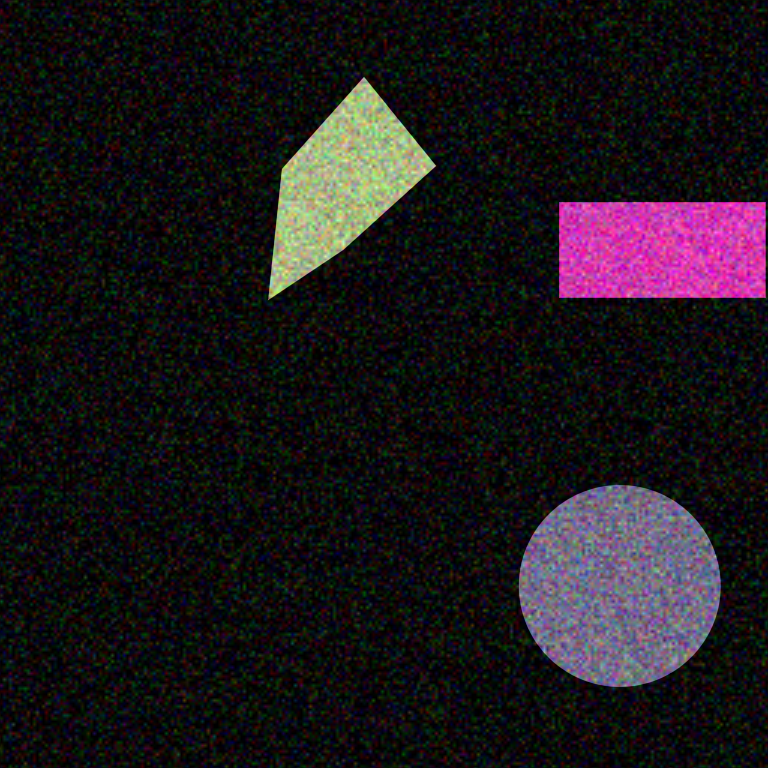
Reproduce this background procedurally as a Shadertoy shader.

```glsl
const vec3 BACKDROP = vec3(0.0);
const vec3 SAGE = vec3(0.67, 0.735, 0.52);
const vec3 MAGENTA = vec3(0.83, 0.23, 0.68);
const vec3 LAVENDER = vec3(0.465, 0.43, 0.535);

const vec2 DISC_CENTER = vec2(0.807, 0.237);
const float DISC_RADIUS = 0.1315;
const vec2 BOX_CENTER = vec2(0.8625, 0.6745);
const vec2 BOX_HALF_SIZE = vec2(0.1345, 0.0623);

// Corners run clockwise around a convex outline
const int CORNER_COUNT = 5;
const vec2 CORNERS[CORNER_COUNT] = vec2[](
    vec2(0.474, 0.900), vec2(0.568, 0.784), vec2(0.447, 0.6745),
    vec2(0.349, 0.609), vec2(0.367, 0.780));

const float GRAIN_CELLS = 256.0;
const float GRAIN_STRENGTH = 0.115;
const float EDGE_PIXELS = 1.5;

// Signed distances
float discDistance(vec2 p) {
    return length(p - DISC_CENTER) - DISC_RADIUS;
}

float boxDistance(vec2 p) {
    vec2 d = abs(p - BOX_CENTER) - BOX_HALF_SIZE;
    return length(max(d, 0.0)) + min(max(d.x, d.y), 0.0);
}

float polygonDistance(vec2 p) {
    float d = -1.0;
    for (int i = 0; i < CORNER_COUNT; i++) {
        vec2 start = CORNERS[i];
        vec2 edge = CORNERS[(i + 1) % CORNER_COUNT] - start;
        vec2 outward = normalize(vec2(-edge.y, edge.x));
        d = max(d, dot(p - start, outward));
    }
    return d;
}

float coverage(float d, float softness) {
    return 1.0 - smoothstep(-0.5 * softness, 0.5 * softness, d);
}

// Integer hash giving three independent values in 0..1
vec3 hash3(uvec3 v) {
    v = v * 1664525u + 1013904223u;
    v.x += v.y * v.z;
    v.y += v.z * v.x;
    v.z += v.x * v.y;
    v ^= v >> 16u;
    v.x += v.y * v.z;
    v.y += v.z * v.x;
    v.z += v.x * v.y;
    return vec3(v >> 8u) / 16777216.0;
}

// Near-normal colour noise with unit deviation: a sum of uniform values
vec3 cellNoise(vec2 cell) {
    uvec2 id = uvec2(ivec2(cell) + 1);
    vec3 total = vec3(0.0);
    for (uint k = 0u; k < 4u; k++) {
        total += hash3(uvec3(id, k + 7u));
    }
    return (total - 2.0) * sqrt(3.0);
}

// Clip each noisy cell first, then blend the four nearest cells
vec3 addGrain(vec3 base, vec2 p) {
    vec2 grid = p * GRAIN_CELLS - 0.5;
    vec2 cell = floor(grid);
    vec2 f = grid - cell;
    vec3 blended = vec3(0.0);
    for (int y = 0; y < 2; y++) {
        for (int x = 0; x < 2; x++) {
            vec2 corner = vec2(x, y);
            vec2 weight = mix(1.0 - f, f, corner);
            vec3 noisy = base + GRAIN_STRENGTH * cellNoise(cell + corner);
            blended += weight.x * weight.y * clamp(noisy, 0.0, 1.0);
        }
    }
    return blended;
}

void mainImage(out vec4 fragColor, in vec2 fragCoord) {
    vec2 p = fragCoord / iResolution.y;
    float softness = EDGE_PIXELS / iResolution.y;

    vec3 color = BACKDROP;
    color = mix(color, SAGE, coverage(polygonDistance(p), softness));
    color = mix(color, MAGENTA, coverage(boxDistance(p), softness));
    color = mix(color, LAVENDER, coverage(discDistance(p), softness));

    fragColor = vec4(addGrain(color, p), 1.0);
}
```
